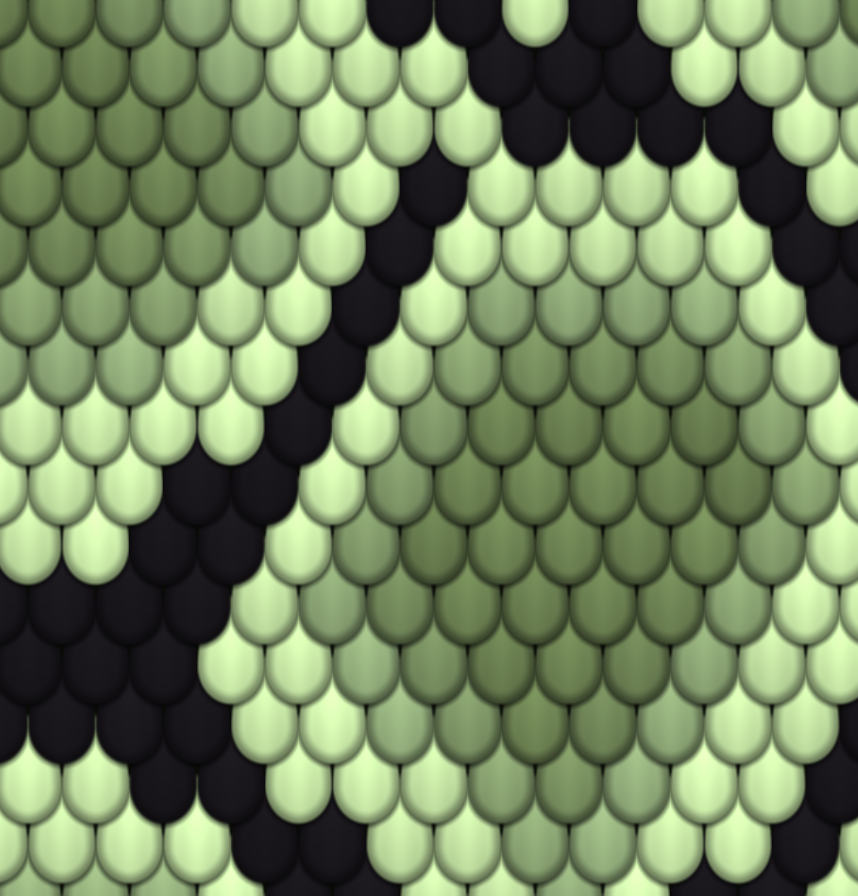
This pattern is drawn by a Shadertoy shader. Its source:

```glsl
// Overlapping teardrop reptile scales: green diamonds divided by dark diagonal bands.
#define HALF_COLUMNS 26.5   // half scale widths per canvas height
#define ROWS 15.0           // scale rows per canvas height
#define SCALE_WIDTH 0.98
#define TIP_LENGTH 1.17
#define BELLY_LENGTH 0.63
#define EDGE_SOFTNESS 0.045
#define SHADOW_STRENGTH 0.62
#define TONE_JITTER 0.10

const vec3 GAP = vec3(0.10, 0.13, 0.07);
const vec3 BLACK = vec3(0.095, 0.085, 0.105);
const vec3 LIGHT = vec3(0.77, 0.89, 0.64);
const vec3 MID = vec3(0.56, 0.66, 0.47);
const vec3 DARK = vec3(0.41, 0.49, 0.31);

float hash(vec2 p) {
    vec3 q = fract(vec3(p.xyx) * 0.1031);
    q += dot(q, q.yzx + 33.33);
    return fract((q.x + q.y) * q.z);
}

// Depth inside each green patch, in rings of scales; negative means band.
// The cell holds (half column, row), with rows counted downward.
float centerPatch(vec2 c) {
    float upper = min(c.x + c.y - 16.0, 18.0 - c.x + c.y) * 0.5;
    float lowerLeft = (c.x - 1.4 * c.y + 10.3) / 4.2;
    float lowerRight = (39.35 - c.x - 1.3 * c.y) / 3.8;
    float top = (c.y - 2.5) * 0.5;
    return min(min(upper, top), min(lowerLeft, lowerRight));
}

float upperLeftPatch(vec2 c) {
    float upperRight = (10.8 - c.x + 1.4 * c.y) / 4.7;
    float corner = 0.5 * max(3.0 - c.y, 0.0);
    float lowerRight = (15.25 - c.x - 1.3 * c.y + corner) / 3.0;
    return min(min(upperRight, lowerRight), (9.5 - c.y) / 3.0);
}

float borderPatches(vec2 c) {
    float upperRight = (c.x - 1.7 * c.y - 18.25) / 3.6;
    float topTip = 0.5 - c.y - 0.4 * abs(c.x - 15.0);
    float lowerLeft = min((c.y - 12.5) * 0.5, (1.4 * c.y - c.x - 14.4) / 2.5);
    float lowerRight = (c.x + 1.3 * c.y - 42.5) / 3.8;
    return max(max(upperRight, topTip), max(lowerLeft, lowerRight));
}

vec3 scaleColor(vec2 cell) {
    float depth = max(centerPatch(cell), max(upperLeftPatch(cell), borderPatches(cell)));
    vec3 color = mix(MID, DARK, smoothstep(1.1, 2.1, depth));
    if (depth < 1.0) color = LIGHT;
    if (depth < 0.0) color = BLACK;
    return color * (1.0 + TONE_JITTER * (hash(cell + 40.0) - 0.5));
}

void mainImage(out vec4 fragColor, in vec2 fragCoord) {
    vec2 p = fragCoord / iResolution.y;
    vec2 grid = vec2(p.x * HALF_COLUMNS - 0.83, (1.0 - p.y) * ROWS - 0.156);
    float soft = EDGE_SOFTNESS + 14.0 / iResolution.y;
    vec3 color = GAP;

    // Paint lower rows first, so that each upper row covers their tips.
    for (int k = 2; k >= 0; k--) {
        float row = floor(grid.y) + float(k);
        float parity = 1.0 - mod(row, 2.0);
        vec2 cell = vec2(2.0 * floor((grid.x - parity) * 0.5 + 0.5) + parity, row);
        vec2 offset = grid - cell;
        float reach = offset.y < 0.0 ? TIP_LENGTH : BELLY_LENGTH;
        float d = length(offset / vec2(SCALE_WIDTH, reach));

        // Contact shadow around the scale
        color *= 1.0 - SHADOW_STRENGTH * (1.0 - smoothstep(0.97, 1.2, d));

        // Domed body with a bright ridge and a darker belly edge
        float rim = smoothstep(0.62, 1.0, d);
        float ridge = 0.07 * (1.0 - smoothstep(0.0, 0.5, abs(offset.x)));
        float tone = 1.0 - 0.16 * offset.y - 0.36 * rim + ridge;
        vec3 body = scaleColor(cell) * tone;
        float cover = 1.0 - smoothstep(1.0 - soft, 1.0 + soft, d);
        color = mix(color, body, cover);
    }
    fragColor = vec4(clamp(color, 0.0, 1.0), 1.0);
}
```
